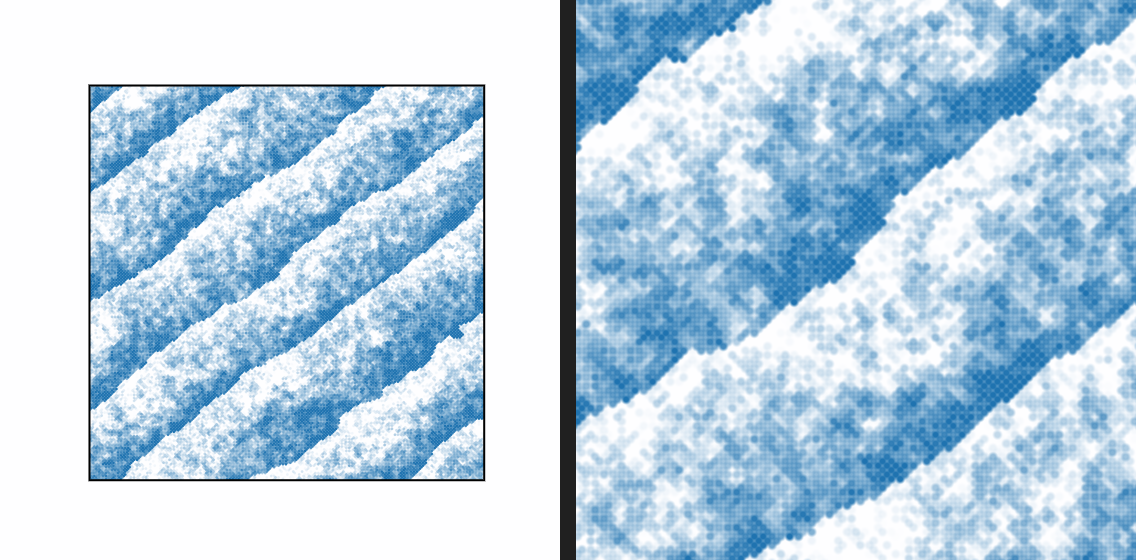
Left, the full canvas; right, a detail of the centre.
Give the GLSL for this pattern, as a WebGL 2 fragment shader.

```glsl
#version 300 es
precision highp float;

uniform vec2 u_resolution;
out vec4 fragColor;

float hash(vec2 p) {
    return fract(sin(dot(p, vec2(12.9898, 78.233))) * 43758.5453);
}

float noise(vec2 p) {
    vec2 i = floor(p), f = fract(p);
    f = f * f * (3.0 - 2.0 * f);
    return mix(mix(hash(i), hash(i + vec2(1, 0)), f.x),
               mix(hash(i + vec2(0, 1)), hash(i + vec2(1, 1)), f.x), f.y);
}

// Ink strength: slanted sawtooth ridges, broken up by patches and grain
float inkAt(vec2 p) {
    vec2 along = vec2(0.8 * p.x + 0.6 * p.y, 0.8 * p.y - 0.6 * p.x);

    float phase = (1.0 - p.y + 0.74 * p.x - 0.307) / 0.18;
    phase += 0.05 + 0.09 * cos(2.094 * (phase - 1.0));
    phase += 0.2 * (noise(along * vec2(9.0, 14.0)) - 0.5);
    phase += 0.07 * (noise(p * 55.0) - 0.5);
    float ramp = fract(phase);

    float patches = noise(along * vec2(13.0, 24.0) + 7.0) - 0.5;
    float grain = 0.6 * noise(p * 75.0 + 3.0) + 0.4 * noise(p * 150.0) - 0.5;
    float variation = 0.45 * patches + 1.1 * grain;
    return 0.88 * pow(ramp, 1.4) + variation * (0.4 + 0.6 * smoothstep(0.0, 0.4, ramp));
}

// Translucent round dots on a diagonal lattice
float dotCoverage(vec2 uv) {
    const float pitch = 190.0;
    vec2 lattice = vec2(uv.x + uv.y, uv.y - uv.x) * pitch;
    vec2 cell = floor(lattice);
    float paper = 1.0;
    for (int j = -1; j <= 1; j++) {
        for (int i = -1; i <= 1; i++) {
            vec2 id = cell + vec2(i, j);
            vec2 site = id + 0.5;
            vec2 pos = vec2(site.x - site.y, site.x + site.y) * 0.5 / pitch;
            float ink = inkAt(pos) + 0.4 * (hash(id) - 0.5);
            float disc = 1.0 - smoothstep(0.3, 0.95, distance(lattice, site));
            paper *= 1.0 - clamp(ink, 0.0, 1.0) * disc;
        }
    }
    return 1.0 - paper;
}

void main() {
    vec2 uv = gl_FragCoord.xy / u_resolution;
    float pixel = 1.0 / min(u_resolution.x, u_resolution.y);
    vec3 white = vec3(0.995, 0.995, 1.0);
    vec3 blue = vec3(0.12, 0.45, 0.69);

    // Square plot area
    vec2 edge = abs(uv - vec2(0.5123, 0.4948)) - 0.3525;
    float box = max(edge.x, edge.y);
    float inside = 1.0 - smoothstep(-pixel, pixel, box);
    vec3 color = mix(white, blue, dotCoverage(uv) * inside);

    // Black frame
    float frame = 1.0 - smoothstep(-0.5 * pixel, 0.5 * pixel, abs(box) - 0.0018);
    color = mix(color, vec3(0.0), frame);

    fragColor = vec4(color, 1.0);
}
```
